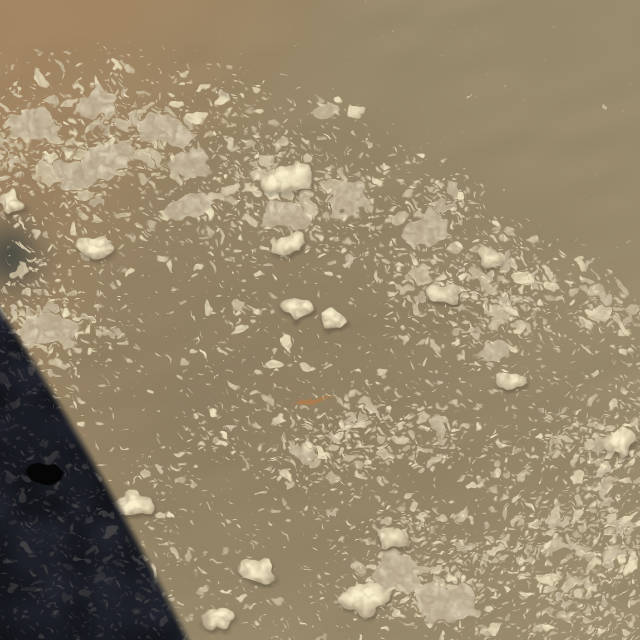
A WebGL 2 fragment shader for this texture:

```glsl
#version 300 es
precision highp float;
// Foam drifting on muddy water, with a dark shadow over the lower left corner.
// Hashed grids of warped ellipses and noise lace make flakes, thinned by a
// density field; patches and lumps are clusters of smoothly merged ellipses.
uniform vec2 u_resolution;
out vec4 outColor;

const vec3 WATER_WARM = vec3(.65, .53, .39), WATER_PALE = vec3(.61, .555, .435);
const vec3 WATER_DEEP = vec3(.56, .495, .385), MURK = vec3(.25, .27, .25);
const vec3 FOAM_THIN = vec3(.71, .65, .54), FOAM_PALE = vec3(.82, .77, .67);
const vec3 FOAM_CREAM = vec3(.98, .94, .8), TWIG = vec3(.7, .48, .29);
const vec3 SHADE_WATER = vec3(.1, .11, .14), SHADE_FOAM = vec3(.29, .28, .28);
const float WARP = .01, EDGE = .0012;

// Foam rafts: centre and radii
const vec4 RAFTS[10] = vec4[](
  vec4(.14,.77,.2,.09), vec4(.45,.71,.13,.1), vec4(.67,.65,.12,.09),
  vec4(.79,.55,.14,.08), vec4(.08,.49,.08,.11), vec4(.56,.3,.2,.06),
  vec4(.64,.11,.13,.09), vec4(.92,.17,.19,.22), vec4(.51,.86,.05,.05),
  vec4(.95,.52,.06,.06));
// Flat patches and bright lumps: centre and half width
const vec3 PATCHES[14] = vec3[](
  vec3(.449,.664,.038), vec3(.547,.691,.033), vec3(.297,.677,.037),
  vec3(.667,.638,.038), vec3(.697,.056,.05), vec3(.618,.105,.043),
  vec3(.26,.798,.044), vec3(.17,.753,.044), vec3(.115,.73,.036),
  vec3(.052,.798,.04), vec3(.15,.837,.034), vec3(.293,.746,.034),
  vec3(.08,.486,.044), vec3(.768,.45,.024));
const vec3 LUMPS[15] = vec3[](
  vec3(.449,.72,.04), vec3(.144,.612,.03), vec3(.46,.52,.025),
  vec3(.521,.501,.021), vec3(.449,.617,.027), vec3(.766,.6,.022),
  vec3(.798,.404,.021), vec3(.967,.31,.029), vec3(.206,.211,.031),
  vec3(.401,.105,.03), vec3(.341,.036,.026), vec3(.566,.068,.04),
  vec3(.017,.684,.023), vec3(.69,.54,.025), vec3(.616,.16,.024));

float hash(vec2 p) { return fract(sin(dot(p, vec2(127.1, 311.7))) * 43758.5); }
float noise(vec2 p) {
  vec2 i = floor(p), f = fract(p);
  f = f * f * (3. - 2. * f);
  return mix(mix(hash(i), hash(i + vec2(1, 0)), f.x),
             mix(hash(i + vec2(0, 1)), hash(i + 1.), f.x), f.y);
}
float ellipse(vec2 q, vec2 r, float angle) {
  float c = cos(angle), s = sin(angle);
  q = vec2(c * q.x + s * q.y, c * q.y - s * q.x);
  return (length(q / r) - 1.) * min(r.x, r.y);
}
float cover(float d) { float e = max(EDGE, .8 / u_resolution.y); return 1. - smoothstep(-e, e, d); }
float bump(vec2 q, vec2 r) { q /= r; return exp(-dot(q, q)); }

// One main ellipse with two smaller ones merged to its sides
float cluster(vec2 p, vec3 c) {
  p -= c.xy;
  float d = ellipse(p, c.z * vec2(.95, .5), hash(c.xy) - .5);
  for (int j = 0; j < 2; j++) {
    float a = 6.283 * hash(c.yx + float(j));
    float side = ellipse(p - c.z * vec2(.65 * cos(a), .4 * sin(a)), c.z * vec2(.45, .34), a);
    float h = max(.006 - abs(d - side), 0.);
    d = min(d, side) - h * h * 42.;
  }
  return d;
}

// Scattered flakes on a grid: x = coverage, y = brightness
vec2 flakes(vec2 p, float grid, float density, float flow) {
  vec2 cell = floor(p * grid), result = vec2(0);
  for (int k = 0; k < 9; k++) {
    vec2 id = cell + vec2(k % 3 - 1, k / 3 - 1);
    float a = hash(id + grid), b = hash(id + 2.7 * grid), c = hash(id + 5.3 * grid);
    float size = (.2 + .3 * b * b) / grid * smoothstep(0., .12, density - c);
    if (size * grid < .02) continue;
    vec2 centre = (id + .1 + .8 * vec2(a, b)) / grid;
    float m = cover(ellipse(p - centre, size * vec2(1, .38 + .25 * a), flow + 1.8 * (a - .5)));
    if (m > result.x) result = vec2(m, fract(a * 7. + c * 3.));
  }
  return result;
}

void main() {
  vec2 p = gl_FragCoord.xy / u_resolution;
  vec2 wobble = vec2(noise(p * 55.), noise(p * 55. + 40.)) - .5;
  wobble += .7 * vec2(noise(p * 130.), noise(p * 130. + 70.)) - .35;
  vec2 q = p + WARP * wobble, r = p + .5 * WARP * wobble;
  float grain = abs(2. * noise(q * 75.) - 1.) + .5 * noise(p * 170.);
  float lit = smoothstep(-.01, .01, p.x - .293 + .49 * p.y + .15 * p.y * p.y);

  // Water: warm upper left, pale right, deeper in the middle
  vec3 colour = mix(WATER_WARM, WATER_PALE, smoothstep(.1, .7, p.x + .4 * (1. - p.y)));
  colour = mix(colour, WATER_DEEP, .9 * bump(p - vec2(.4, .42), vec2(.5, .42)));
  colour *= .97 + .04 * noise(vec2(p.x + p.y * .4, p.y - p.x * .3) * vec2(9, 28));
  colour = mix(colour, MURK, .8 * bump(p - vec2(.015, .6), vec2(.045, .05)));

  // Foam density inside the curved outer rim
  float raft = 0., foam = 0., rim = .94 - .5 * (p.x - .1) * (p.x - .1);
  for (int i = 0; i < 10; i++) raft = max(raft, bump(p - RAFTS[i].xy, RAFTS[i].zw));
  float density = (1. - smoothstep(-.06, .03, p.y - rim)) * (.17 + .7 * raft) * (.3 + 1.4 * noise(p * 16.));
  density += .2 - .2 * lit;
  float flow = mix(-.35, .75, (1. - smoothstep(.1, .6, p.y)) * smoothstep(.4, .95, p.x));

  // Ragged lace, then flakes from large to small
  float lace = .6 * noise(q * vec2(38, 60)) + .4 * noise(q * 120.);
  lace = smoothstep(0., .05, lace + .3 * min(density, 1.) - .92);
  colour = mix(colour, mix(FOAM_THIN, FOAM_PALE, grain), .85 * lace);
  foam = .5 * lace;
  for (int i = 0; i < 4; i++) {
    float amount = density * (i == 0 ? mix(.15, .8, smoothstep(.4, .62, p.y)) : 1.);
    vec2 f = flakes(q, 19. * pow(1.8, float(i)), amount + .008 * float(i), flow);
    colour = mix(colour, mix(FOAM_THIN, FOAM_CREAM, .6 * f.y * f.y + .35 * grain), .92 * f.x);
    foam = max(foam, f.x * (.4 + .6 * f.y));
  }
  // Mottled patches, then raised lumps with a soft dark underside
  for (int i = 0; i < 14; i++)
    colour = mix(colour, mix(FOAM_THIN, FOAM_PALE, grain), .85 * cover(cluster(q, PATCHES[i])));
  for (int i = 0; i < 15; i++) {
    float d = cluster(r, LUMPS[i]), under = cluster(r + vec2(-.002, .005), LUMPS[i]);
    colour *= .8 + .2 * smoothstep(-.004, .005, under);
    float lift = smoothstep(0., .012, -d) * .6 + .5 * grain + 14. * (p.y - LUMPS[i].y);
    colour = mix(colour, mix(FOAM_THIN, FOAM_CREAM, clamp(lift, 0., 1.)), cover(d));
  }
  // Floating twig
  colour = mix(colour, TWIG, .8 * cover(ellipse(r - vec2(.488, .374), vec2(.029, .003), .2)));

  // Shadow keeps dim grey foam, with one black hollow
  vec3 shaded = mix(SHADE_WATER * (.7 + .6 * noise(p * 24.)), SHADE_FOAM, .8 * foam);
  shaded = mix(shaded, vec3(.02), cover(ellipse(r - vec2(.07, .26), vec2(.029, .017), -.15)));
  outColor = vec4(mix(shaded, colour, lit), 1);
}
```
